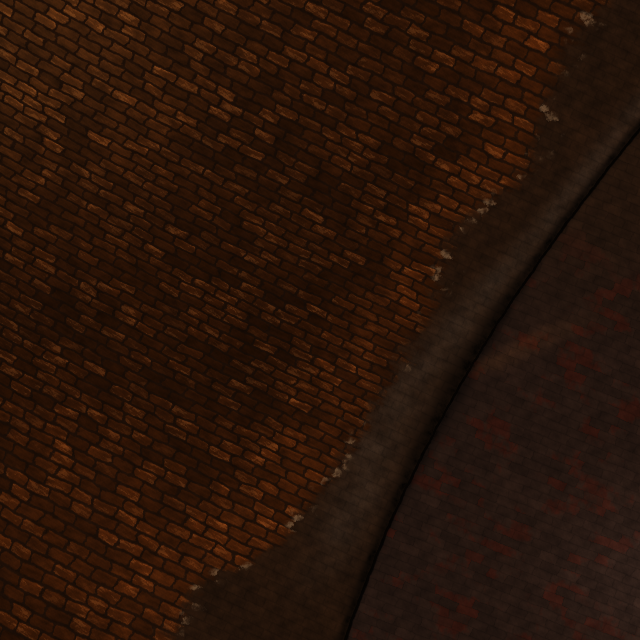
Give the GLSL for this texture, as a three.js fragment shader.

```glsl
// Two dim brick walls meeting at a curved dark crack: a rust-orange wall on the left,
// a grey-red wall on the right and a bare dirty strip between them.
// Rotated brick grids are lit by soft glows and roughened by layered sines and cells.
varying vec2 vUv;

float hash(vec2 p) {
  vec3 q = fract(p.xyx * 0.1031);
  q += dot(q, q.yzx + 33.3);
  return fract((q.x + q.y) * q.z);
}

// Layered sines, roughly -1 to 1
float waves(vec2 p) {
  float sum = 0.0, amp = 0.6;
  for (int i = 0; i < 5; i++) {
    sum += amp * sin(p.x + 1.3 * sin(p.y)) * cos(p.y + 0.7);
    p = mat2(1.6, 1.2, -1.2, 1.6) * p + 2.7;
    amp *= 0.65;
  }
  return sum;
}

// Cellular noise: distance to the nearest scattered point
float cells(vec2 p) {
  vec2 base = floor(p);
  float nearest = 2.0;
  for (int j = -1; j <= 1; j++) {
    for (int i = -1; i <= 1; i++) {
      vec2 c = base + vec2(float(i), float(j));
      nearest = min(nearest, length(p - c - vec2(hash(c), hash(c + 47.0))));
    }
  }
  return nearest;
}

float glow(vec2 p, vec2 center, vec2 radius) {
  vec2 q = (p - center) / radius;
  return exp(-dot(q, q));
}

float segment(vec2 p, vec2 a, vec2 b) {
  vec2 ab = b - a;
  return length(p - a - ab * clamp(dot(p - a, ab) / dot(ab, ab), 0.0, 1.0));
}

// Coordinates along and across courses that fall to the right
vec2 courses(vec2 p, float angle) {
  float c = cos(angle), s = sin(angle);
  return vec2(c * p.x - s * p.y, s * p.x + c * p.y);
}

// Running bond: x = brick mask, y = random tone, z = lit upper lip
vec3 bricks(vec2 p, float gap) {
  float row = floor(p.y);
  p.x += 0.5 * mod(row, 2.0) + 0.35 * hash(vec2(row, 5.0));
  vec2 f = fract(p) - 0.5;
  vec2 corner = abs(f) * vec2(2.3, 1.0) - vec2(1.15, 0.5) + gap + 0.16;
  float d = length(max(corner, 0.0)) - 0.16;
  float mask = 1.0 - smoothstep(-0.08, 0.08, d);
  return vec3(mask, hash(floor(p)), mask * smoothstep(0.1, 0.36, f.y));
}

float crackX(float y) {
  return 0.54 + 0.3245 * y + 0.3155 * y * y;
}

// Width of the bare strip left of the crack
float stripWidth(float y) {
  float foot = 0.11 * (1.0 - smoothstep(0.06, 0.17, y)) + 0.03 * (1.0 - smoothstep(0.15, 0.36, y));
  float bay = 0.045 * exp(-pow((y - 0.63) / 0.07, 2.0));
  return 0.102 + foot + bay + 0.105 * smoothstep(0.68, 0.98, y);
}

vec3 rustWall(vec2 p, float edge, float grain) {
  vec2 q = courses(p, 0.44);
  q.y -= 0.05 * (q.x - 0.3) * (q.x - 0.3);
  vec2 grid = vec2(q.x * 26.0, q.y * 58.0 + 2.4 * sin((q.y - 0.65) * 5.0));
  vec3 b = bricks(grid + 0.11 * waves(p * 62.0), 0.11);
  float scratch = waves(q * vec2(90.0, 240.0));
  float topLight = glow(p, vec2(0.02, 0.96), vec2(0.4, 0.3));
  float lowLight = glow(p, vec2(0.08, 0.17), vec2(0.4, 0.17));
  float rim = exp(-pow((edge + 0.045) / 0.065, 2.0));
  float light = 0.67 + 0.45 * topLight + 0.36 * lowLight + 0.3 * rim;
  light += 0.15 * glow(p, vec2(0.72, 0.92), vec2(0.22, 0.16));
  light *= 1.0 + 0.1 * waves(p * 19.0);
  vec3 clay = mix(vec3(0.25, 0.106, 0.027), vec3(0.26, 0.133, 0.048), topLight);
  float worn = smoothstep(0.0, 0.7, scratch) * smoothstep(0.3, 0.9, b.y) * b.x;
  float tone = 0.68 + 0.42 * b.y + 0.3 * b.z * b.y;
  vec3 face = clay * light * tone + vec3(0.085, 0.058, 0.03) * worn;
  vec3 mortar = vec3(0.098, 0.05, 0.023) * (0.58 + 0.5 * light);
  float exposed = b.x * (0.9 + 0.1 * sin(6.3 * waves(p * 9.0)));
  return mix(mortar, face, exposed) * (1.0 + 0.13 * grain + 0.15 * scratch);
}

vec3 dirtStrip(vec2 p, float d, float grain) {
  float high = smoothstep(0.35, 0.7, p.y);
  float center = mix(-0.065, -0.026, high);
  float dust = exp(-pow((d - center) / mix(0.04, 0.02, high), 2.0));
  dust *= (0.8 + 0.3 * waves(p * 38.0)) * smoothstep(0.02, 0.22, p.y);
  vec3 b = bricks(courses(p, 0.44) * vec2(30.0, 68.0), 0.07);
  vec3 soil = vec3(0.122, 0.068, 0.034) * (1.0 + 0.1 * waves(p * 23.0));
  vec3 col = mix(soil, vec3(0.185, 0.132, 0.095), clamp(dust, 0.0, 1.0) * 0.8);
  return col * (0.88 + 0.12 * b.x + 0.1 * b.y) * (1.0 + 0.2 * grain);
}

vec3 greyWall(vec2 p, float grain) {
  vec3 b = bricks(courses(p, 0.38) * vec2(32.0, 72.0) + 0.08 * waves(p * 60.0), 0.07);
  vec3 col = mix(vec3(0.132, 0.082, 0.059), vec3(0.13, 0.075, 0.041), smoothstep(0.4, 0.75, p.y));
  float patchy = smoothstep(-0.1, 0.5, waves(p * 33.0 + 4.0)) * smoothstep(0.4, 0.65, b.y);
  col = mix(col, vec3(0.18, 0.062, 0.036), patchy * 0.7 * (1.0 - smoothstep(0.5, 0.7, p.y)));
  col += vec3(0.06, 0.046, 0.042) * glow(p, vec2(1.03, 0.1), vec2(0.15, 0.13));
  float streak = segment(p, vec2(0.745, 0.425), vec2(0.94, 0.51)) + 0.008 * waves(p * 45.0);
  col += vec3(0.065, 0.036, 0.014) * exp(-pow(streak / 0.015, 2.0)) * (1.0 - smoothstep(0.74, 1.0, p.x));
  return col * (0.8 + 0.13 * b.x + 0.18 * b.y) * (1.0 + 0.16 * grain);
}

void main() {
  vec2 p = vUv;
  float grain = waves(p * 115.0);
  float d = (p.x - crackX(p.y)) * 0.88 + 0.0012 * waves(p * 75.0);

  // Ragged boundary of the rust wall, negative inside it
  float edge = d + stripWidth(p.y) + 0.012 * waves(p * 47.0) + 0.012 * grain;
  vec3 col = mix(rustWall(p, edge, grain), dirtStrip(p, d, grain), smoothstep(-0.016, 0.018, edge));

  // Pale plaster flecks along the boundary
  float fleck = 1.0 - smoothstep(0.15, 0.32, cells(p * vec2(28.0, 40.0)) + 0.18 * grain);
  fleck *= exp(-pow(edge / 0.015, 2.0)) * smoothstep(-0.1, 0.5, waves(p * 31.0));
  col = mix(col, vec3(0.46, 0.34, 0.23), fleck * 0.75);

  // Right wall, then the crack with soot spreading to its left
  col = mix(col, greyWall(p, grain), smoothstep(-0.002, 0.003, d));
  float sootWidth = 0.007 + 0.012 * glow(p, vec2(0.71, 0.4), vec2(0.2, 0.18));
  float soot = exp(-pow((d + 0.005) / sootWidth, 2.0)) * (0.6 + 0.3 * grain);
  float gap = 1.0 - smoothstep(0.001, 0.0045, abs(d));
  col *= 1.0 - clamp(max(soot, 0.85 * gap), 0.0, 0.9);
  gl_FragColor = vec4(max(col, 0.0), 1.0);
}
```
